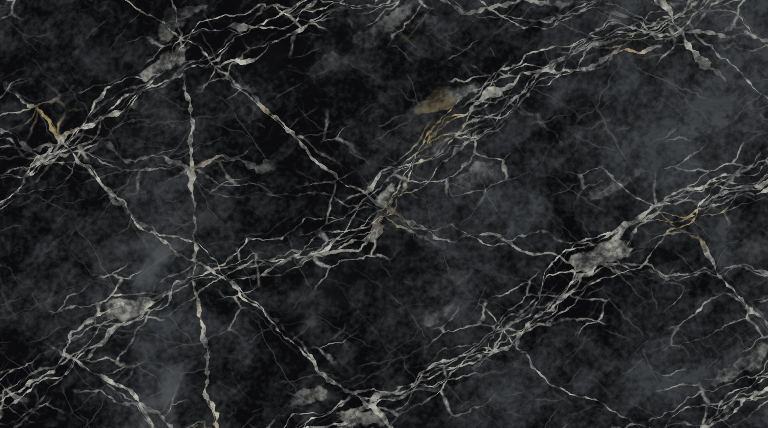
Give the GLSL for this texture, as a Shadertoy shader.

```glsl
#define BLACK vec3(0.042, 0.043, 0.050)
#define SLATE vec3(0.205, 0.215, 0.225)
#define SMOKE vec3(0.33, 0.34, 0.35)
#define VEIN_GREY vec3(0.38, 0.385, 0.375)
#define VEIN_PALE vec3(0.74, 0.735, 0.70)
#define GOLD vec3(0.62, 0.50, 0.25)
#define RISE_ANGLE 0.52
#define FALL_ANGLE -0.73
#define VEIN_WIDTH 0.0050
#define BUNDLE_SPREAD 0.10
#define SCRATCH_STRENGTH 0.50

vec2 hash2(vec2 p) {
    vec3 q = fract(p.xyx * vec3(0.1031, 0.1030, 0.0973));
    q += dot(q, q.yzx + 33.33);
    return fract((q.xx + q.yz) * q.zy);
}

float corner(vec2 cell, vec2 offset) {
    float a = 6.2832 * hash2(cell).x;
    return dot(vec2(cos(a), sin(a)), offset);
}

float gradientNoise(vec2 p) {
    vec2 i = floor(p), f = fract(p);
    vec2 u = f * f * f * (f * (f * 6.0 - 15.0) + 10.0);
    vec2 e = vec2(1.0, 0.0);
    return mix(mix(corner(i, f), corner(i + e, f - e), u.x),
               mix(corner(i + e.yx, f - e.yx), corner(i + e.xx, f - e.xx), u.x), u.y);
}

float fbm(vec2 p) {
    float sum = 0.0, amp = 0.5;
    for (int i = 0; i < 5; i++) {
        sum += amp * gradientNoise(p);
        p = mat2(1.6, 1.2, -1.2, 1.6) * p + 7.3;
        amp *= 0.5;
    }
    return sum;
}

// Coordinates along and across a direction
vec2 alongAcross(vec2 p, float angle) {
    vec2 dir = vec2(cos(angle), sin(angle));
    return vec2(dot(p, dir), dot(p, vec2(-dir.y, dir.x)));
}

// Antialiased line; strokes thinner than a pixel fade instead of breaking up
float stroke(float dist, float halfWidth) {
    float px = 1.0 / iResolution.y;
    float w = max(halfWidth, 0.7 * px);
    return halfWidth / w * (1.0 - smoothstep(w - 0.6 * px, w + 0.6 * px, dist));
}

// Broken stone cells: x = distance to the crack, yz = random values of the cell
vec3 shards(vec2 p) {
    vec2 cell = floor(p), nearest = vec2(0.0), id = cell;
    float best = 9.0, edge = 9.0;
    for (int n = 0; n < 9; n++) {
        vec2 c = cell + vec2(n % 3 - 1, n / 3 - 1);
        vec2 r = c + hash2(c + 60.0) - p;
        if (dot(r, r) < best) { best = dot(r, r); nearest = r; id = c; }
    }
    for (int n = 0; n < 25; n++) {
        vec2 c = id + vec2(n % 5 - 2, n / 5 - 2);
        vec2 r = c + hash2(c + 60.0) - p;
        vec2 d = r - nearest;
        if (dot(d, d) > 0.0001) edge = min(edge, dot(0.5 * (r + nearest), normalize(d)));
    }
    return vec3(edge, hash2(id + 91.0));
}

// Parallel bundles of weaving strands: x = line, y = closeness to the bundle
vec2 veinSet(vec2 p, float angle, float spacing, float base, int strands, float spread, float rough) {
    vec2 q = alongAcross(p, angle);
    float nearest = round((q.y - base) / spacing);
    vec2 result = vec2(0.0);
    for (int k = -1; k <= 1; k++) {
        float row = nearest + float(k);
        float seed = row * 7.31 + angle * 5.7 + 20.4;
        float y = q.y - base - row * spacing - 0.10 * gradientNoise(vec2(q.x * 1.6, seed));
        result.y = max(result.y, exp(-y * y / (spread * spread)));
        for (int s = 0; s < strands; s++) {
            float id = seed + float(s) * 3.17;
            float offset = spread * (1.1 * gradientNoise(vec2(q.x * 2.6, id + 11.3))
                                   + 0.5 * gradientNoise(vec2(q.x * 9.0, id + 23.6)));
            float swell = gradientNoise(vec2(q.x * 11.0, id + 41.2));
            float w = VEIN_WIDTH * (s == 0 ? 0.9 : 0.42);
            w *= 0.75 + 0.8 * swell + 1.5 * smoothstep(0.25, 0.5, swell) + 1.6 * rough;
            float shown = smoothstep(-0.22, 0.02, gradientNoise(vec2(q.x * 2.3, id + 83.7)));
            result.x = max(result.x, shown * stroke(abs(y - offset), max(w, 0.0007)));
        }
    }
    return result;
}

// Short hairlines, one per cell, following the two main directions
float scratches(vec2 p, float cellSize, float seed) {
    vec2 cell = floor(p / cellSize);
    float sum = 0.0;
    for (int n = 0; n < 9; n++) {
        vec2 id = cell + vec2(n % 3 - 1, n / 3 - 1);
        vec2 place = hash2(id + seed), kind = hash2(id + seed + 57.0);
        float angle = (kind.x < 0.5 ? RISE_ANGLE : FALL_ANGLE) + 0.9 * (place.x - 0.5);
        vec2 q = alongAcross(p - (id + place) * cellSize, angle);
        float reach = cellSize * (0.2 + 0.65 * kind.y);
        float taper = 1.0 - smoothstep(0.4 * reach, reach, abs(q.x));
        sum = max(sum, taper * stroke(abs(q.y), 0.0015) * (0.2 + 0.8 * place.y));
    }
    return sum;
}

void mainImage(out vec4 fragColor, in vec2 fragCoord) {
    vec2 p = fragCoord / iResolution.y;

    // Jagged warp shared by all veins
    vec2 warped = p + 0.03 * vec2(fbm(p * 6.0), fbm(p * 6.0 + 31.7))
                + 0.018 * vec2(fbm(p * 24.0 + 3.1), fbm(p * 24.0 + 17.3));
    float rough = gradientNoise(p * 55.0 + 9.4);
    float grain = fbm(p * 18.0 + 5.1), fine = fbm(p * 75.0);

    // Vein systems
    vec2 rising = veinSet(warped, RISE_ANGLE, 0.42, 0.05, 8, BUNDLE_SPREAD, rough);
    float falling = veinSet(warped, FALL_ANGLE, 0.38, 0.60, 2, 0.04, rough).x;
    float steep = veinSet(warped, -1.38, 1.6, 0.54, 2, 0.025, rough).x;
    float shallow = veinSet(warped, -0.2, 0.55, 0.65, 3, 0.10, rough).x;
    float vein = max(max(rising.x, falling), max(steep, 0.7 * shallow));

    // Crack web and pale chips along the bundles
    vec3 web = shards(alongAcross(warped, RISE_ANGLE - 0.1) * vec2(7.0, 17.0));
    float open = smoothstep(-0.02, 0.22, gradientNoise(p * 6.0 + 2.9) + 0.35 * rising.y - 0.16);
    vein = max(vein, 0.85 * open * stroke(web.x / 15.0, 0.0014 + 0.0015 * max(rough, 0.0)));
    float chip = step(0.93, web.y) * smoothstep(0.12, 0.2, web.x + 0.3 * grain) * rising.y;

    // Mottled stone with large facets and scuffs
    vec3 facet = shards(alongAcross(warped, FALL_ANGLE) * vec2(2.6, 4.2) + 4.0);
    float tone = 0.27 + 1.7 * fbm(p * 2.3 + 3.7) + 1.0 * grain + 0.9 * fine;
    tone += 0.34 * (facet.y - 0.5) + 0.26 * smoothstep(0.4, 1.0, p.x) - 0.12 * rising.y;
    tone += 0.25 * smoothstep(0.05, 0.12, fbm(alongAcross(p, 0.7) * vec2(6.0, 14.0)));
    vec3 color = mix(BLACK, SLATE, clamp(tone, 0.0, 1.15));

    // Smoky streaks
    float smoke = smoothstep(0.06, 0.2, fbm(alongAcross(warped, 0.8) * vec2(3.0, 7.0) + 2.2));
    smoke *= 0.1 + 0.7 * (1.0 - smoothstep(0.1, 0.45, distance(p, vec2(0.42, 0.18))));
    color = mix(color, SMOKE, smoke * clamp(0.7 + 1.5 * grain, 0.0, 1.0));

    // Hairlines
    float hair = 0.0;
    for (int i = 0; i < 3; i++)
        hair = max(hair, scratches(warped, 0.08 + 0.06 * float(i), 13.0 * float(i) + 40.0));
    color = mix(color, VEIN_GREY, SCRATCH_STRENGTH * hair);

    // Vein colour with pale cores and a few gold stains
    float pale = clamp(0.45 + 1.3 * fbm(p * 9.0 + 8.8) + 1.2 * grain + fine, 0.0, 1.0);
    vec3 veinColor = mix(VEIN_GREY, VEIN_PALE, pale);
    float stain = smoothstep(0.32, 0.48, gradientNoise(p * 4.0 + 12.6));
    veinColor = mix(veinColor, GOLD, 0.6 * stain);
    float cover = max(vein, 0.8 * chip) * clamp(0.9 + 1.2 * grain + 0.8 * fine, 0.0, 1.0);
    fragColor = vec4(mix(color, veinColor, cover), 1.0);
}
```
